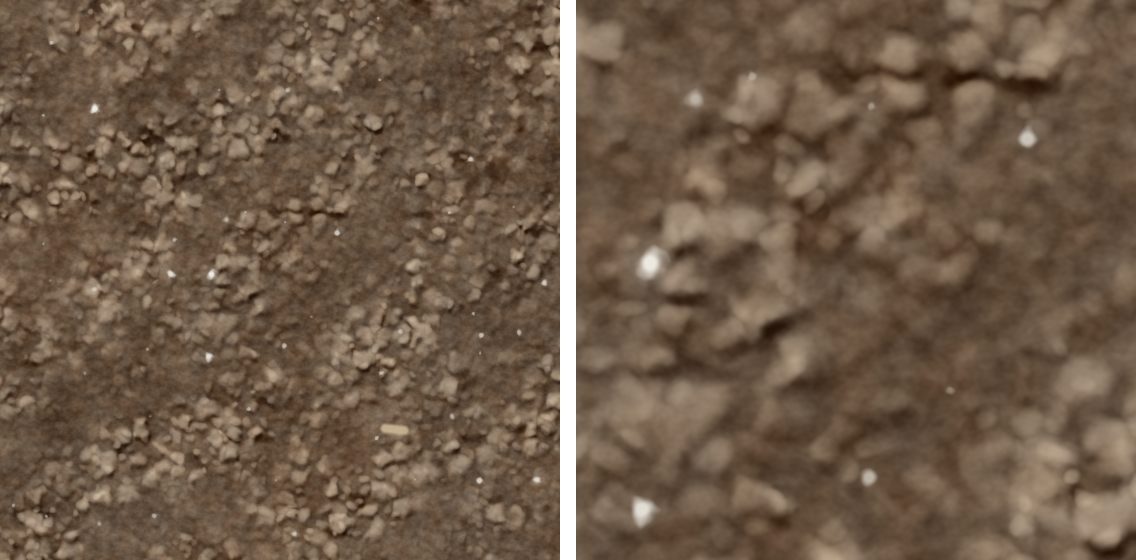
Left: the whole. Right: its middle third, enlarged.
Write a Shadertoy shader that draws this texture.

```glsl
// Crumbly brown soil: pale soft crumbs in loose clumps, smooth bands, bright grit and a straw chip.

const vec3 SOIL = vec3(0.420, 0.340, 0.268);
const vec3 TONE_STEP = vec3(1.0, 0.99, 0.92);
const vec3 WARM_SHIFT = vec3(0.020, -0.002, -0.020);
const vec3 GRIT = vec3(0.93, 0.92, 0.89);
const vec3 STRAW = vec3(0.80, 0.72, 0.58);
const vec2 TO_LIGHT = vec2(-0.0030, 0.0085);

vec2 hash2(vec2 cell) {
    vec3 q = fract(cell.xyx * vec3(0.1031, 0.1030, 0.0973));
    q += dot(q, q.yzx + 33.33);
    return fract((q.xx + q.yz) * q.zy);
}

mat2 rotation(float angle) {
    float c = cos(angle), s = sin(angle);
    return mat2(c, s, -s, c);
}

float cornerSlope(vec2 cell, vec2 offset) {
    float angle = 6.2832 * hash2(cell + 71.0).x;
    return dot(vec2(cos(angle), sin(angle)), offset);
}

// Gradient noise, roughly -0.7 to 0.7
float gradientNoise(vec2 p) {
    vec2 i = floor(p), f = fract(p);
    vec2 u = f * f * f * (f * (f * 6.0 - 15.0) + 10.0);
    vec2 e = vec2(1.0, 0.0);
    float low = mix(cornerSlope(i, f), cornerSlope(i + e, f - e), u.x);
    float high = mix(cornerSlope(i + e.yx, f - e.yx), cornerSlope(i + 1.0, f - 1.0), u.x);
    return mix(low, high, u.y);
}

float fbm(vec2 p, int octaves) {
    float sum = 0.0, amplitude = 1.0;
    for (int i = 0; i < octaves; i++) {
        sum += amplitude * gradientNoise(p);
        p = rotation(0.6) * p * 2.03 + 17.3;
        amplitude *= 0.55;
    }
    return sum;
}

// Soft crumbs in a jittered grid that pile up and saturate
float crumbs(vec2 p, float density) {
    vec2 home = floor(p);
    float pile = 0.0;
    for (int y = -1; y <= 1; y++)
    for (int x = -1; x <= 1; x++) {
        vec2 cell = home + vec2(x, y);
        vec2 place = hash2(cell), shape = hash2(cell + 37.0), look = hash2(cell + 91.0);
        vec2 d = rotation(3.1416 * shape.x) * (p - cell - 0.1 - 0.8 * place);
        float r = length(d * vec2(1.0, 1.0 + 0.5 * look.y)) / mix(0.40, 0.80, shape.y);
        float height = (1.0 - smoothstep(0.2, 1.0, r)) * mix(0.3, 1.1, look.x);
        pile += height * step(look.y, density);
    }
    return 1.0 - exp(-1.3 * pile);
}

// Crumbs gather in ragged clumps that stretch along a rising diagonal
float clumping(vec2 p) {
    vec2 q = rotation(-0.75) * p;
    float n = fbm(q * vec2(4.2, 6.5) + 4.7, 4);
    return mix(0.18, 1.0, smoothstep(-0.45, 0.40, n));
}

float soilHeight(vec2 p, float clump) {
    vec2 warp = vec2(gradientNoise(p * 45.0), gradientNoise(p * 45.0 + 29.0));
    vec2 q = p + 0.008 * warp;
    float coarse = crumbs(q * 29.0, 0.66);
    float fine = crumbs(rotation(0.5) * q * 53.0 + 13.0, 0.70);
    return clump * (coarse + 0.55 * fine);
}

// Sparse bright specks: x = core, y = soft halo
vec2 gritSpecks(vec2 p, float chance) {
    vec2 cell = floor(p), pick = hash2(cell + 5.0);
    vec2 d = fract(p) - mix(vec2(0.25), vec2(0.75), hash2(cell + 53.0));
    float ragged = 1.0 + 0.6 * gradientNoise(p * 13.0);
    float r = length(d) * ragged / mix(0.045, 0.085, pick.y * pick.y);
    return vec2(1.0 - smoothstep(0.3, 1.15, r), exp(-0.7 * r * r))
        * step(pick.x, chance) * mix(0.4, 1.0, pick.y);
}

float capsule(vec2 p, vec2 halfAxis, float radius) {
    float t = clamp(dot(p, halfAxis) / dot(halfAxis, halfAxis), -1.0, 1.0);
    return length(p - halfAxis * t) - radius;
}

void mainImage(out vec4 fragColor, in vec2 fragCoord) {
    vec2 p = fragCoord / iResolution.y;

    // Pale crumbs lit from above, with dark hollows below them
    float clump = clumping(p);
    float height = soilHeight(p, clump);
    float slope = height - soilHeight(p + TO_LIGHT, clump);
    float tone = -0.034 + 0.36 * height;
    tone += 0.10 * max(slope, 0.0) + 0.22 * min(slope, 0.0);

    // Broad patches, middling blotches and fine crumb
    tone += 0.075 * fbm(p * 5.0 + 31.0, 2);
    tone += 0.095 * gradientNoise(p * vec2(14.0, 17.0) + 11.0);
    tone += 0.085 * fbm(p * vec2(62.0, 74.0), 3);
    float crevice = smoothstep(0.15, 0.5, gradientNoise(p * vec2(21.0, 30.0) + 8.0));
    tone -= 0.16 * crevice * clump * (1.0 - smoothstep(0.1, 0.5, height));
    tone = tone > 0.14 ? 0.14 + 0.7 * (tone - 0.14) : max(tone, -0.27);
    float warmth = 0.6 * fbm(p * 3.0 + 62.0, 2) + gradientNoise(p * 33.0 + 3.0);
    vec3 color = SOIL + tone * TONE_STEP + warmth * WARM_SHIFT;

    // Bright grit and one straw chip
    vec2 specks = max(gritSpecks(p * 9.0, 0.14), 0.6 * gritSpecks(p * 17.0 + 40.0, 0.06));
    color = mix(color, vec3(0.64, 0.60, 0.55), 0.5 * specks.y);
    color = mix(color, GRIT, specks.x);
    float chip = capsule(p - vec2(0.705, 0.233), vec2(0.017, -0.002), 0.008);
    color = mix(color, STRAW, 0.9 * (1.0 - smoothstep(-0.004, 0.004, chip)));

    fragColor = vec4(clamp(color, 0.0, 1.0), 1.0);
}
```
